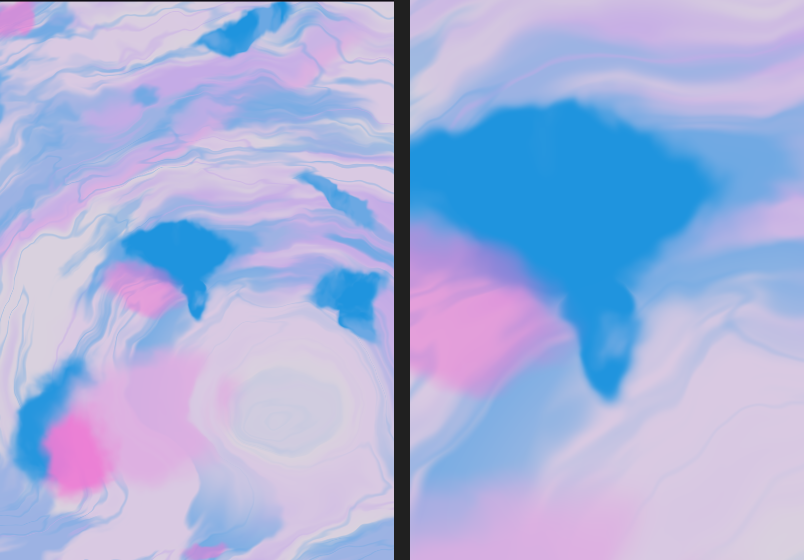
Left: the whole. Right: its middle third, enlarged.
Reproduce this texture procedurally as a WebGL 1 fragment shader.

```glsl
precision highp float;
// Soft marbled ink: pale lilac liquid with diagonal veils, blue pools and pink blooms.
// Noise bends the plane, veils are noise stretched along a curved flow,
// and a few large pools are ragged warped ellipses laid over them.

uniform vec2 u_resolution;

const vec3 PALE       = vec3(0.85, 0.79, 0.885);
const vec3 CREAM      = vec3(0.85, 0.82, 0.87);
const vec3 PERIWINKLE = vec3(0.61, 0.70, 0.89);
const vec3 LILAC      = vec3(0.77, 0.67, 0.90);
const vec3 SKY        = vec3(0.42, 0.66, 0.89);
const vec3 DEEP_BLUE  = vec3(0.12, 0.58, 0.87);
const vec3 BLUSH      = vec3(0.87, 0.68, 0.88);
const vec3 PINK       = vec3(0.93, 0.48, 0.83);
const vec3 EDGE_DARK  = vec3(0.06, 0.05, 0.08);

const vec2 FLOW_CENTRE = vec2(0.70, 0.38);
const vec2 FLOW_DIR    = vec2(0.82, 0.57);
const float BROAD_WARP = 0.17;
const float FINE_WARP  = 0.07;
const float LINE_WIDTH = 0.025;
const float EDGE_WIDTH = 0.004;

float hash(vec2 p) {
  vec3 h = fract(p.xyx * vec3(0.1031, 0.1030, 0.0973));
  h += dot(h, h.yzx + 33.33);
  return fract((h.x + h.y) * h.z);
}

float noise(vec2 p) {
  vec2 i = floor(p);
  vec2 f = fract(p);
  f = f * f * f * (f * (f * 6.0 - 15.0) + 10.0);
  float low  = mix(hash(i), hash(i + vec2(1.0, 0.0)), f.x);
  float high = mix(hash(i + vec2(0.0, 1.0)), hash(i + 1.0), f.x);
  return mix(low, high, f.y);
}

float fbm(vec2 p) {
  float sum = 0.0;
  float amp = 0.53;
  for (int i = 0; i < 4; i++) {
    sum += amp * noise(p);
    p = p * 2.03 + 17.3;
    amp *= 0.5;
  }
  return sum;
}

vec2 warp(vec2 p, float scale, float amount) {
  return p + amount * (vec2(fbm(p * scale + 3.7), fbm(p * scale + 41.2)) - 0.5);
}

// Across and along coordinates: arcs above, straight diagonals at the bottom
vec2 flow(vec2 p) {
  float straight = dot(p, vec2(-FLOW_DIR.y, FLOW_DIR.x)) + 0.5;
  float arc = length(p - FLOW_CENTRE);
  return vec2(mix(straight, arc, smoothstep(0.0, 0.45, p.y)), dot(p, FLOW_DIR));
}

// Soft tilted ellipse
float pool(vec2 p, vec2 centre, vec2 radii, float angle) {
  float c = cos(angle);
  float s = sin(angle);
  vec2 d = mat2(c, -s, s, c) * (p - centre) / radii;
  return 1.0 - smoothstep(0.6, 1.15, length(d));
}

// Thin contour of a noise field
float vein(float field) {
  return 1.0 - smoothstep(0.0, LINE_WIDTH, abs(field - 0.5));
}

void main() {
  vec2 p = gl_FragCoord.xy / u_resolution.x;
  vec2 q = warp(warp(p, 2.4, BROAD_WARP), 6.5, FINE_WARP);
  vec2 w = warp(warp(p, 4.0, 0.10), 10.0, 0.075);
  vec2 f = flow(q);

  // Veils, faint inside the calm centre on the right
  float stir = mix(0.15, 1.0, smoothstep(0.18, 0.42, length(p - FLOW_CENTRE)));
  float blueVeil = fbm(f * vec2(11.0, 2.4) + 5.0);
  float lilacVeil = fbm(f * vec2(9.0, 1.8) + 23.0);
  float creamVeil = fbm(f * vec2(8.0, 1.4) + 61.0);
  float thread = fbm(f * vec2(24.0, 4.0) + 37.0);
  vec3 col = mix(PALE, CREAM, smoothstep(0.42, 0.65, creamVeil));
  col = mix(col, LILAC, stir * smoothstep(0.52, 0.72, lilacVeil));
  col = mix(col, PERIWINKLE, stir * smoothstep(0.49, 0.72, blueVeil));

  // Lilac ribbon rising to the upper right, with a blue rim above it
  float ribbon = q.y - (0.72 + 1.05 * q.x - 0.40 * q.x * q.x);
  float span = 1.0 - smoothstep(0.85, 0.98, p.x);
  col = mix(col, LILAC, 0.75 * span * (1.0 - smoothstep(0.01, 0.06, abs(ribbon))));
  col = mix(col, BLUSH, 0.7 * span * (1.0 - smoothstep(0.0, 0.03, abs(ribbon + 0.03))));
  col = mix(col, SKY, 0.7 * span * smoothstep(0.42, 0.7, thread)
    * (1.0 - smoothstep(0.0, 0.03, abs(ribbon - 0.05))));

  // Fine threads and flecks along the flow
  col = mix(col, LILAC, 0.45 * stir * vein(creamVeil));
  col = mix(col, SKY, 0.35 * stir * vein(lilacVeil));
  col = mix(col, SKY, 0.5 * stir * smoothstep(0.58, 0.78, thread));
  float fleck = fbm(f * vec2(9.0, 3.4) + 87.0);
  col = mix(col, SKY, 0.9 * stir * smoothstep(0.65, 0.77, fleck));

  // Blue pools: arch with its tail, right patch, two streaks, left crescent
  float blue = pool(w, vec2(0.46, 0.79), vec2(0.19, 0.075), -0.1);
  blue = max(blue, 0.85 * pool(w, vec2(0.51, 0.71), vec2(0.045, 0.11), 0.1));
  blue = max(blue, pool(w, vec2(0.87, 0.70), vec2(0.115, 0.065), 0.1));
  blue = max(blue, pool(w, vec2(0.91, 0.64), vec2(0.05, 0.09), 0.2));
  blue = max(blue, pool(w, vec2(0.86, 0.91), vec2(0.13, 0.028), -0.45));
  blue = max(blue, pool(w, vec2(0.62, 1.34), vec2(0.15, 0.032), 0.38));
  blue = max(blue, 0.8 * pool(w, vec2(0.15, 0.36), vec2(0.09, 0.19), -0.45));
  float depth = smoothstep(0.3, 0.9, blue) * smoothstep(0.25, 0.55, fbm(w * 9.0));
  col = mix(col, mix(SKY, DEEP_BLUE, depth), smoothstep(0.0, 0.85, blue));

  // Pink blooms: wide blush, hot core, underside of the arch, corner
  float blush = pool(w, vec2(0.36, 0.37), vec2(0.23, 0.17), 0.3);
  col = mix(col, mix(BLUSH, PALE, smoothstep(0.42, 0.65, lilacVeil)), 0.9 * blush);
  float pink = pool(w, vec2(0.20, 0.28), vec2(0.085, 0.115), -0.35);
  pink = max(pink, 0.6 * pool(w, vec2(0.37, 0.71), vec2(0.11, 0.06), 0.0));
  pink = max(pink, 0.7 * pool(w, vec2(0.02, 1.39), vec2(0.12, 0.035), 0.9));
  pink = max(pink, 0.6 * pool(w, vec2(0.50, 0.05), vec2(0.06, 0.025), 0.2));
  col = mix(col, PINK, 0.9 * pink);

  // Thin dark border along the top
  float top = u_resolution.y / u_resolution.x - p.y;
  col = mix(EDGE_DARK, col, smoothstep(0.5 * EDGE_WIDTH, 1.5 * EDGE_WIDTH, top));

  gl_FragColor = vec4(col, 1.0);
}
```
